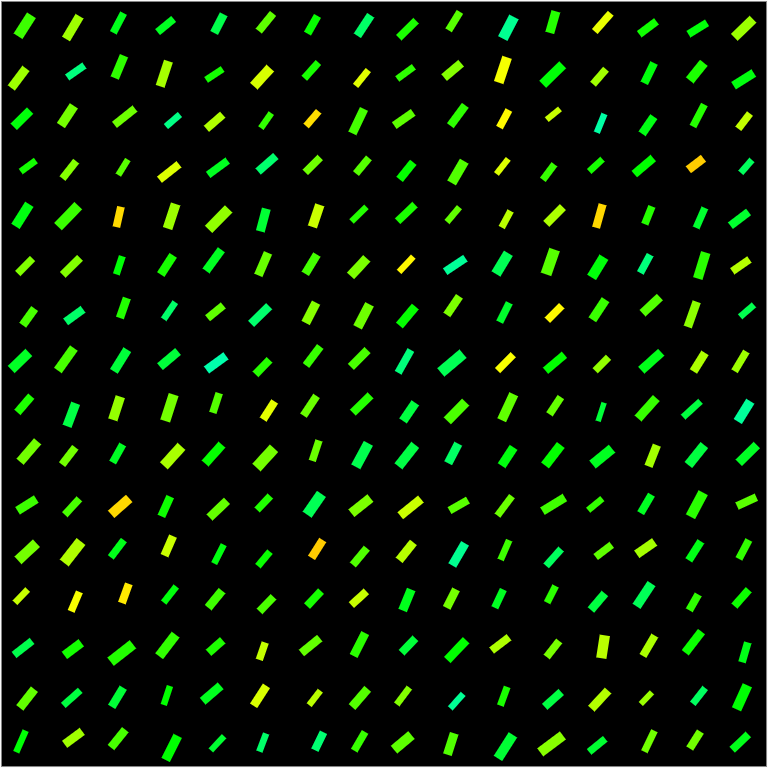
A Shadertoy shader for this pattern:

```glsl
// Grid of jittered, tilted neon-green bars on black inside a thin white frame.

const float GRID_COUNT    = 16.0;               // cells across and down
const vec2  BAR_SIZE      = vec2(0.475, 0.175); // mean length and width, in cells
const float SIZE_SPREAD   = 0.12;               // deviation of the overall scale
const float SHAPE_SPREAD  = 0.09;               // deviation of the width alone
const float OFFSET_SPREAD = 0.055;              // deviation of the centre, in cells
const float ANGLE_MEAN    = 0.94;               // radians from horizontal
const float ANGLE_SPREAD  = 0.19;
const float HUE_MEAN      = 0.295;
const float HUE_SPREAD    = 0.064;
const float FRAME_WIDTH   = 0.002;              // in canvas units
const vec3  BACKGROUND    = vec3(0.0);
const vec3  FRAME_COLOR   = vec3(0.98);

float hash(vec2 p) {
    return fract(sin(dot(p, vec2(127.1, 311.7))) * 43758.5453);
}

// Bounded bell-shaped noise: mean 0, deviation 1, range -3 to 3.
float bell(vec2 cell, float salt) {
    float sum = 0.0;
    for (int i = 0; i < 3; i++) {
        sum += hash(cell + vec2(salt * 17.3, float(i) * 41.9 + salt));
    }
    return 2.0 * sum - 3.0;
}

vec3 hueToRgb(float hue) {
    return clamp(abs(mod(hue * 6.0 + vec3(0.0, 4.0, 2.0), 6.0) - 3.0) - 1.0, 0.0, 1.0);
}

float boxDistance(vec2 p, vec2 halfSize) {
    vec2 d = abs(p) - halfSize;
    return length(max(d, 0.0)) + min(max(d.x, d.y), 0.0);
}

// One-pixel-wide antialiased fill of a signed distance.
float coverage(float dist, float pixel) {
    return clamp(0.5 - dist / pixel, 0.0, 1.0);
}

void mainImage(out vec4 fragColor, in vec2 fragCoord) {
    vec2 uv = fragCoord / iResolution.xy;
    float pixel = 1.0 / min(iResolution.x, iResolution.y);

    vec2 cell = floor(uv * GRID_COUNT);
    vec2 local = fract(uv * GRID_COUNT) - 0.5;

    // Per-cell placement, tilt and size
    local -= OFFSET_SPREAD * vec2(bell(cell, 1.0), bell(cell, 2.0));
    float angle = ANGLE_MEAN + ANGLE_SPREAD * bell(cell, 3.0);
    vec2 axis = vec2(cos(angle), sin(angle));
    vec2 barPos = vec2(dot(local, axis), dot(local, vec2(-axis.y, axis.x)));
    vec2 size = BAR_SIZE * (1.0 + SIZE_SPREAD * bell(cell, 4.0));
    size.y *= 1.0 + SHAPE_SPREAD * bell(cell, 5.0);

    // Bar
    vec3 barColor = hueToRgb(HUE_MEAN + HUE_SPREAD * bell(cell, 6.0));
    float bar = coverage(boxDistance(barPos, 0.5 * size), pixel * GRID_COUNT);
    vec3 color = mix(BACKGROUND, barColor, bar);

    // Frame
    vec2 edge = min(uv, 1.0 - uv);
    float frame = coverage(min(edge.x, edge.y) - FRAME_WIDTH, pixel);
    color = mix(color, FRAME_COLOR, frame);

    fragColor = vec4(color, 1.0);
}
```
